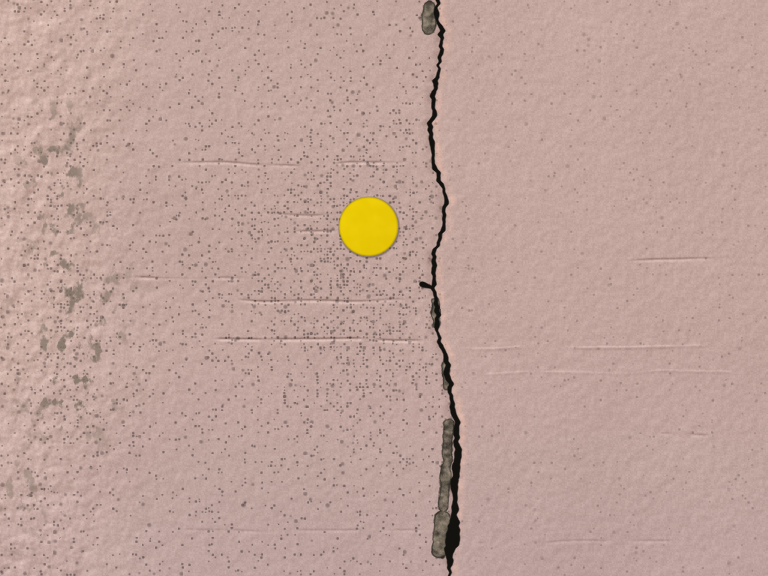
This texture is drawn by a WebGL 1 fragment shader. Its source:

```glsl
precision highp float;
uniform vec2 u_resolution;

#define WALL vec3(0.755, 0.643, 0.612)
#define STONE vec3(0.43, 0.39, 0.34)
#define GAP vec3(0.075, 0.07, 0.06)
#define YELLOW vec3(0.915, 0.785, 0.035)
#define DOT_CENTER vec2(0.6398, 0.6068)
#define DOT_RADIUS 0.0512
#define RELIEF 0.34
#define SPECK_CELLS 175.0

float hash(vec2 p) {
  vec3 q = fract(vec3(p.xyx) * 0.1031);
  q += dot(q, q.yzx + 33.33);
  return fract((q.x + q.y) * q.z);
}

float noise(vec2 p) {
  vec2 i = floor(p), f = fract(p);
  f = f * f * (3.0 - 2.0 * f);
  return mix(mix(hash(i), hash(i + vec2(1, 0)), f.x),
             mix(hash(i + vec2(0, 1)), hash(i + vec2(1, 1)), f.x), f.y);
}

float fbm(vec2 p) {
  float sum = 0.0, amp = 0.5;
  for (int i = 0; i < 4; i++) {
    sum += amp * noise(p);
    p = mat2(1.6, 1.2, -1.2, 1.6) * p + 17.3;
    amp *= 0.5;
  }
  return sum;
}

// Soft elliptical region, 1 at its centre
float region(vec2 p, vec2 center, vec2 size) {
  vec2 d = (p - center) / size;
  return exp(-dot(d, d));
}

float ramp(float y, float y0, float y1, float dx) {
  return dx * smoothstep(y0, y1, y);
}

// Horizontal position of the crack at height y
float crackX(float y) {
  float x = 0.7795 + ramp(y, -0.02, 0.17, 0.0125) + ramp(y, 0.25, 0.35, -0.0125);
  x += ramp(y, 0.33, 0.45, -0.0205) + ramp(y, 0.45, 0.54, -0.008);
  x += ramp(y, 0.53, 0.635, 0.023) + ramp(y, 0.635, 0.757, -0.026);
  x += ramp(y, 0.76, 0.93, 0.016) + ramp(y, 0.94, 1.0, -0.005);
  return x + 0.006 * (noise(vec2(y * 60.0, 3.0)) - 0.5)
           + 0.004 * (noise(vec2(y * 150.0, 8.0)) - 0.5);
}

float segment(vec2 p, vec2 a, vec2 b) {
  vec2 d = b - a;
  return length(p - a - d * clamp(dot(p - a, d) / dot(d, d), 0.0, 1.0));
}

// Broken trowel line: dark on its upper side, light below
float scratch(vec2 p, float y, float x0, float x1, float strength) {
  float d = p.y - y - 0.009 * (noise(vec2(p.x * 13.0, y * 91.0)) - 0.5);
  float span = smoothstep(x0, x0 + 0.04, p.x) * smoothstep(x1, x1 - 0.04, p.x);
  float broken = smoothstep(0.25, 0.7, noise(vec2(p.x * 28.0, y * 53.0)));
  float dark = exp(-pow(d / 0.0018, 2.0));
  float light = exp(-pow((d + 0.004) / 0.0025, 2.0));
  return strength * span * broken * (0.6 * light - dark);
}

// Pits scattered one per cell, denser where amount is high
float specks(vec2 p, float cells, float amount) {
  vec2 g = p * cells, id = floor(g);
  vec2 at = 0.3 + 0.4 * vec2(hash(id + 7.1), hash(id + 41.7));
  float r = 0.15 + 0.25 * hash(id + 93.0);
  float edge = 0.12 + 0.6 * cells / u_resolution.y;
  return step(1.0 - amount, hash(id)) * smoothstep(r + edge, r - edge, length(fract(g) - at));
}

void main() {
  vec2 p = gl_FragCoord.xy / u_resolution.y;
  float px = 1.0 / u_resolution.y;
  float side = p.x - crackX(p.y);
  float onLeft = smoothstep(0.01, -0.03, side);
  float rough = smoothstep(0.38, 0.0, p.x);

  // Painted wall with broad tone changes
  vec3 color = WALL + 0.035 * (fbm(p * 5.0) - 0.47);
  color += vec3(0.035, 0.03, 0.022) * (rough + 0.7 * (p.y - 0.5));
  color += vec3(-0.006, -0.003, 0.006) * smoothstep(0.45, 0.0, p.y);

  // Plaster relief lit from above left
  vec2 lit = vec2(-0.0018, 0.0022);
  float fine = fbm((p + lit) * 95.0) - fbm((p - lit) * 95.0);
  float coarse = fbm((p + lit) * 36.0) - fbm((p - lit) * 36.0);
  color -= RELIEF * (fine * (0.22 + 0.22 * rough) + coarse * (0.15 + 0.8 * rough));
  color += 0.035 * (hash(floor(p * 384.0)) - 0.5);

  // Pits and grime
  float pitted = onLeft * region(p, vec2(0.61, 0.53), vec2(0.20, 0.24));
  float grime = region(p, vec2(0.10, 0.70), vec2(0.06, 0.13))
              + region(p, vec2(0.13, 0.47), vec2(0.09, 0.13))
              + region(p, vec2(0.12, 0.32), vec2(0.08, 0.09))
              + 0.6 * region(p, vec2(0.04, 0.14), vec2(0.06, 0.08));
  float pits = specks(p, SPECK_CELLS, 0.03 + 0.30 * pitted + 0.10 * grime + 0.05 * onLeft);
  pits += 0.7 * specks(p + 3.7, SPECK_CELLS * 0.63, 0.01 + 0.12 * pitted + 0.06 * rough);
  color *= 1.0 - 0.37 * min(pits, 1.0) * (0.5 + 0.5 * onLeft);
  float stain = grime * smoothstep(0.54, 0.72, fbm(p * vec2(65.0, 50.0)));
  color = mix(color, vec3(0.46, 0.41, 0.36), 0.75 * min(stain, 1.0));

  // Trowel lines
  float lines = scratch(p, 0.717, 0.30, 0.75, 0.13) + scratch(p, 0.630, 0.42, 0.59, 0.12);
  lines += scratch(p, 0.602, 0.49, 0.60, 0.14) + scratch(p, 0.520, 0.22, 0.52, 0.19);
  lines += scratch(p, 0.480, 0.40, 0.75, 0.15) + scratch(p, 0.411, 0.33, 0.76, 0.18);
  lines += scratch(p, 0.400, 0.79, 1.24, -0.08) + scratch(p, 0.355, 0.82, 1.30, -0.05);
  lines += scratch(p, 0.550, 1.08, 1.25, 0.12) + scratch(p, 0.247, 1.13, 1.32, 0.09);
  lines += scratch(p, 0.080, 0.30, 0.75, 0.06) + scratch(p, 0.060, 0.81, 1.20, 0.06);
  color += lines;

  // Warm chipped rim beside the crack
  float chip = noise(p * 75.0);
  color += vec3(0.10, 0.055, 0.025) * exp(-pow((side - 0.010) / 0.006, 2.0)) * chip;
  color -= 0.10 * exp(-pow((side + 0.007) / 0.007, 2.0)) * chip;

  // Exposed stone along the crack
  float stone = segment(p, vec2(0.746, 0.985), vec2(0.743, 0.952)) - 0.012;
  stone = min(stone, segment(p, vec2(0.756, 0.475), vec2(0.757, 0.438)) - 0.007);
  stone = min(stone, segment(p, vec2(0.773, 0.365), vec2(0.775, 0.330)) - 0.006);
  stone = min(stone, segment(p, vec2(0.780, 0.263), vec2(0.770, 0.120)) - 0.009);
  stone = min(stone, segment(p, vec2(0.769, 0.100), vec2(0.763, 0.045)) - 0.014);
  stone += 0.009 * (fbm(p * 70.0) - 0.47);
  vec3 grit = STONE * (0.45 + 1.15 * fbm(p * 120.0)) - 0.5 * fine * STONE;
  grit *= mix(0.5, 1.0, smoothstep(0.0, -0.004, stone));
  color = mix(color, grit, smoothstep(px, -px, stone));

  // Dark gap, wider toward the lower end
  float halfWidth = 0.0036 + 0.0025 * region(p, vec2(p.x, 0.19), vec2(1.0, 0.10));
  halfWidth += 0.008 * region(p, vec2(p.x, 0.065), vec2(1.0, 0.030));
  halfWidth -= 0.0015 * smoothstep(0.03, 0.0, p.y);
  halfWidth += 0.0028 * (noise(vec2(p.y * 85.0, 21.0)) - 0.5);
  float gap = abs(side) - halfWidth;
  float notch = segment(p, vec2(0.733, 0.507), vec2(0.749, 0.501)) - 0.003;
  gap = min(gap, notch + 0.006 * (chip - 0.5));
  color = mix(color, GAP, smoothstep(px, -px, gap));

  // Yellow paper disc with a thin shaded edge
  vec2 q = p - DOT_CENTER;
  float disc = length(q) - DOT_RADIUS;
  float shadow = length(q - vec2(0.001, -0.0015)) - DOT_RADIUS;
  color *= 1.0 - 0.3 * smoothstep(0.004, 0.0, shadow);
  vec3 paper = YELLOW + vec3(0.3, 0.3, 0.0) * dot(q, vec2(-0.7, 0.7));
  paper += 0.04 * (fbm(p * 60.0) - 0.47);
  paper *= 1.0 - 0.12 * smoothstep(-0.004, 0.0, disc);
  color = mix(color, paper, smoothstep(px, -px, disc));

  gl_FragColor = vec4(clamp(color, 0.0, 1.0), 1.0);
}
```
